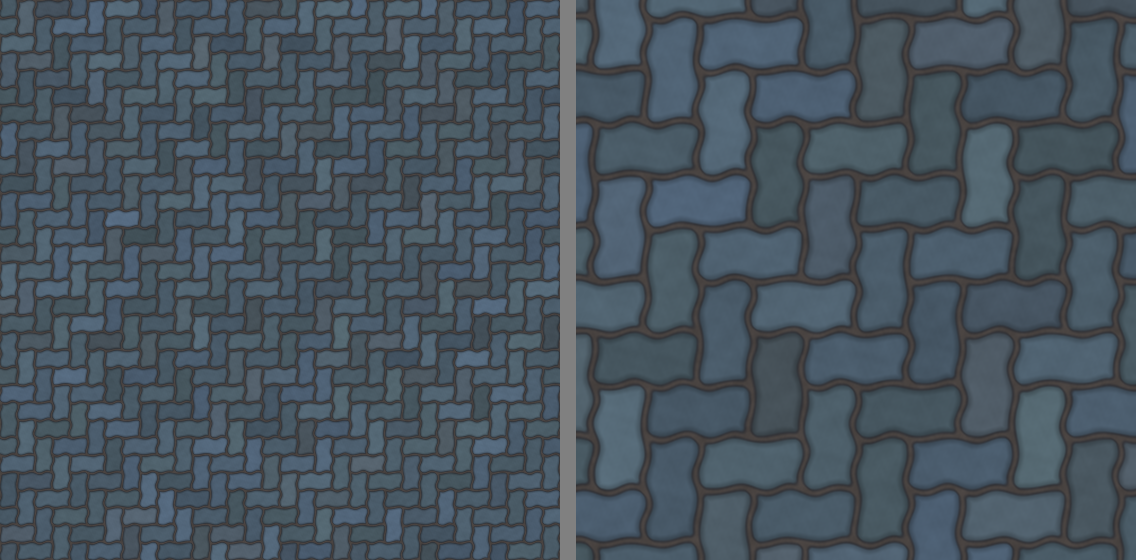
Left, the full canvas; right, a detail of the centre.
Reproduce this texture procedurally as a Shadertoy shader.

```glsl
// Herringbone paving of wavy-edged blue-grey 2:1 blocks with brown sand joints.
// A sine warp bends a square grid, the diagonal index of each cell selects its
// block, and a rounded box distance gives the joint, shaded rim and face.

#define CELLS 32.0      // block widths across; the pattern repeats every 4
#define JOINT 0.072     // half width of a joint, in block widths
#define CORNER 0.09     // corner radius of a block
#define WAVE 0.05       // sideways swing of the edges
#define RIM 0.13        // width of the darkened block rim
#define TONE_SPREAD 0.30
#define MOTTLE 0.045
#define BLUE vec3(0.298, 0.370, 0.448)
#define TEAL vec3(0.290, 0.357, 0.388)
#define WARM_GREY vec3(0.300, 0.335, 0.365)
#define SHADOW vec3(0.190, 0.192, 0.210)
#define SAND vec3(0.285, 0.262, 0.252)

const float TAU = 6.28319;

vec3 hash3(vec2 p) {
    vec3 q = fract(vec3(p.xyx) * vec3(0.1031, 0.1030, 0.0973));
    q += dot(q, q.yxz + 33.33);
    return fract((q.xxy + q.yzz) * q.zyx);
}

float roundedBox(vec2 p, vec2 halfSize, float radius) {
    vec2 q = abs(p) - halfSize + radius;
    return length(max(q, 0.0)) + min(max(q.x, q.y), 0.0) - radius;
}

// Layered, rotated sines, roughly -1 to 1
float layeredSines(vec2 p) {
    float sum = 0.0, amplitude = 0.5;
    for (int i = 0; i < 4; i++) {
        sum += amplitude * sin(p.x + 1.7 * sin(p.y)) * cos(p.y - 0.6 * p.x);
        p = mat2(1.2, 1.5, -1.5, 1.2) * p + 2.3;
        amplitude *= 0.65;
    }
    return sum;
}

// Centre of the block covering p; halfSize receives its half extents
vec2 blockCentre(vec2 p, out vec2 halfSize) {
    vec2 cell = floor(p);
    float k = mod(cell.x + cell.y + 1.0, 4.0);  // 0,1 upright; 2,3 lying
    vec2 along = k < 1.5 ? vec2(0.0, 1.0) : vec2(1.0, 0.0);
    halfSize = 0.5 + 0.5 * along;
    return cell - along * mod(k, 2.0) + halfSize;
}

void mainImage(out vec4 fragColor, in vec2 fragCoord) {
    vec2 p = CELLS * fragCoord / iResolution.y;
    float pixel = CELLS / iResolution.y;

    // Wavy edges, with a little irregular wear
    vec2 warped = p + WAVE * sin(TAU * p.yx);
    warped += 0.016 * sin(p.yx * 8.3 + 2.0 * sin(p * 2.7));

    vec2 halfSize;
    vec2 centre = blockCentre(warped, halfSize);
    float d = roundedBox(warped - centre, halfSize - JOINT, CORNER);
    vec3 rnd = hash3(centre * 2.0 + 17.0);
    vec3 rnd2 = hash3(centre * 2.0 + 91.0);

    // Block face: own hue and tone, mottling, fine streaks and a dark rim
    vec3 face = mix(BLUE, TEAL, rnd.x);
    face = mix(face, WARM_GREY, 0.7 * smoothstep(0.75, 1.0, rnd.z));
    float tone = 1.0 + TONE_SPREAD * (0.5 * (rnd.y + rnd2.x) - 0.5);
    tone += MOTTLE * layeredSines(p * 4.5 + 40.0 * rnd2.yz);
    tone += 0.025 * layeredSines(p * 0.45);
    tone *= mix(0.82, 1.02, smoothstep(0.0, RIM, -d));
    face *= tone;

    // Joint: shadowed beside the blocks, sandy along the middle
    vec3 joint = mix(SHADOW, SAND, smoothstep(0.0, JOINT, d));
    joint *= 1.0 + 0.08 * layeredSines(p * 6.0);

    float soft = max(0.03, 0.75 * pixel);
    fragColor = vec4(mix(face, joint, smoothstep(-soft, soft, d)), 1.0);
}
```
